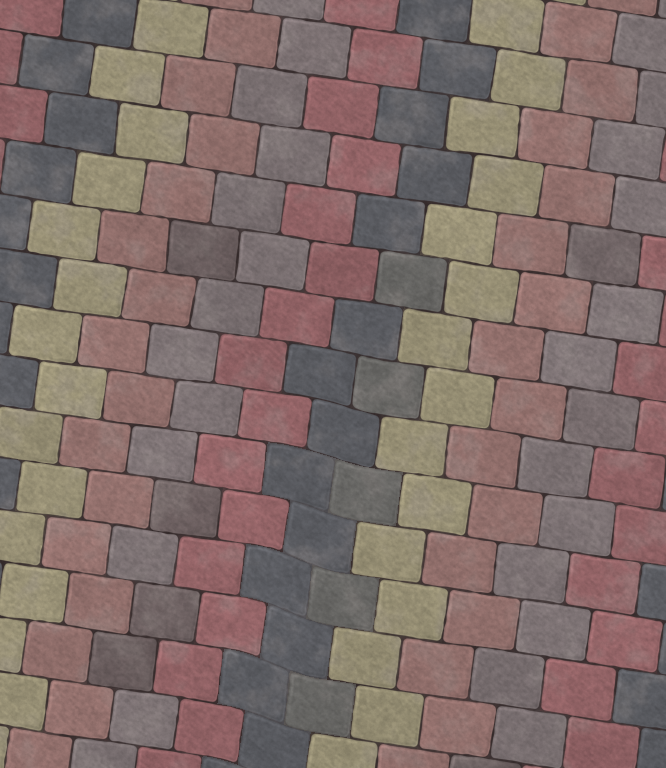
Write a Shadertoy shader that draws this texture.

```glsl
// Tilted running-bond paving in a five-colour cycle: sand, clay, grey, rose, slate.
// Each row has an anchor column; left of it the stones narrow and, lower down,
// a slate seam takes in an extra half-matching stone on every second row.

const float ROW_PITCH = 0.0713;                // all lengths in canvas heights
const float COL_PITCH = 0.0938;
const float COL_SHRINK = 0.00065;              // narrowing per row, left side
const float SLOPE = 0.147;                     // fall of the rows to the right
const float LEAN = 0.009;                      // slant of the upright joints
const vec2  ANCHOR = vec2(0.660, 0.0286);      // sand stone of row zero, y down
const float ROW_DRIFT = 0.0156;
const float STAGGER = 0.0443;
const float SEAM_DROP = 0.0208;
const float FIRST_EXTRA_ROW = 5.0;
const float FADED_SEAM_ROW = 9.0;
const float JOINT = 0.0007;                    // half width of a joint
const float JOINT_BLUR = 0.0013;
const float CORNER = 0.0062;

const vec3 JOINT_COLOR = vec3(0.205, 0.165, 0.165);
const vec3 BROWN = vec3(0.38, 0.33, 0.33);
const vec3 DUST = vec3(0.52, 0.49, 0.48);
const vec3 STONES[5] = vec3[5](
    vec3(0.590, 0.560, 0.455),                 // sand
    vec3(0.568, 0.435, 0.420),                 // clay
    vec3(0.480, 0.440, 0.445),                 // grey
    vec3(0.568, 0.385, 0.395),                 // rose
    vec3(0.350, 0.355, 0.375));                // slate

float hash(vec2 p) {
    vec3 q = fract(vec3(p.xyx) * 0.1031);
    q += dot(q, q.yzx + 33.33);
    return fract((q.x + q.y) * q.z);
}

float noise(vec2 p) {
    vec2 i = floor(p), f = fract(p);
    f = f * f * (3.0 - 2.0 * f);
    return mix(mix(hash(i), hash(i + vec2(1, 0)), f.x),
               mix(hash(i + vec2(0, 1)), hash(i + vec2(1, 1)), f.x), f.y);
}

float fbm(vec2 p) {
    float sum = 0.0, amp = 0.5;
    for (int i = 0; i < 4; i++) {
        sum += amp * noise(p);
        p = mat2(1.6, 1.2, -1.2, 1.6) * p + 7.3;
        amp *= 0.5;
    }
    return sum;
}

float roundBox(vec2 p, vec2 halfSize, float radius) {
    vec2 q = abs(p) - halfSize + radius;
    return length(max(q, 0.0)) + min(max(q.x, q.y), 0.0) - radius;
}

void mainImage(out vec4 fragColor, in vec2 fragCoord) {
    float px = 1.0 / iResolution.y;
    vec2 p = vec2(fragCoord.x, iResolution.y - fragCoord.y) * px;
    vec2 q = p + 0.003 * (vec2(noise(p * 14.0), noise(p * 14.0 + 40.0)) - 0.5);

    // Row number, with the step down across the seam
    float v = (q.y - ANCHOR.y - SLOPE * (q.x - ANCHOR.x)) / ROW_PITCH;
    float fromSeam = q.x - (ANCHOR.x + 0.5 * STAGGER - ROW_DRIFT * v);
    float left = 1.0 - smoothstep(-0.19, -0.07, fromSeam);
    v += left * SEAM_DROP * smoothstep(0.3, 0.78, q.y) / ROW_PITCH;
    float row = floor(v + 0.5);
    float odd = mod(row, 2.0);

    // Column number, counted from the anchor stone
    float dx = q.x + LEAN * (v - row) - ANCHOR.x + ROW_DRIFT * row - STAGGER * odd;
    float width = dx > 0.0 ? COL_PITCH : COL_PITCH - COL_SHRINK * row;
    float col = floor(dx / width + 0.5);
    vec2 local = vec2(dx - col * width, (v - row) * ROW_PITCH);
    vec2 id = vec2(col, row) + 50.0;
    float rnd = hash(id), rnd2 = hash(id + 91.7);

    // Colour cycle; extra stones shift it on odd lower rows
    bool extra = odd > 0.5 && row >= FIRST_EXTRA_ROW;
    float lastBefore = row == FIRST_EXTRA_ROW ? -4.0 : -2.0;
    float cycle = mod(extra && col <= lastBefore ? col + 1.0 : col, 5.0);
    int kind = int(cycle + 0.5);
    vec3 color = STONES[kind];
    if (kind == 2) color = mix(color, BROWN, 0.75 * smoothstep(0.72, 0.9, rnd));
    bool seam = kind == 4 && col < 0.0 && col > -3.0;
    if (seam && extra && col == -1.0) color = mix(color, STONES[0], 0.24);
    color *= 0.97 + 0.06 * rnd2;

    // Worn patches, stains, diagonal scratches and grain
    vec2 offset = id * 3.17;
    float patches = fbm(p * 30.0 + offset);
    float scratch = noise(mat2(0.8, -0.6, 0.6, 0.8) * p * vec2(150.0, 340.0) + offset);
    float grain = fbm(p * 240.0);
    color = mix(color, DUST, 0.30 * smoothstep(0.45, 0.75, patches));
    color *= 1.0 + 0.14 * (patches - 0.47) + 0.09 * (scratch - 0.5) + 0.20 * (grain - 0.47);

    // Stone outline
    vec2 halfSize = 0.5 * vec2(width, ROW_PITCH) - JOINT - 0.0004 * vec2(rnd, rnd2);
    float d = roundBox(local, halfSize, CORNER) + 0.0014 * (noise(p * 110.0) - 0.5);

    // Chipped pale rim, lit from the upper left, and the shaded edge
    float rim = smoothstep(-0.0065, -0.0035, d) * (1.0 - smoothstep(-0.003, -0.001, d));
    float lit = dot(local / halfSize, vec2(-0.7, -0.6));
    color *= 1.0 + rim * (0.09 * lit + 0.05 * noise(p * 70.0));

    // Joint, wider and darker in places
    float blur = max(px, JOINT_BLUR);
    float joint = smoothstep(-blur, 0.6 * blur, d) * (0.72 + 0.28 * noise(p * 45.0));
    if (seam && row >= FADED_SEAM_ROW) joint *= 0.35;
    color = mix(color, JOINT_COLOR * (0.85 + 0.3 * grain), joint);

    // Soft uneven daylight
    color *= 0.975 + 0.05 * noise(p * 3.0);
    fragColor = vec4(color, 1.0);
}
```
